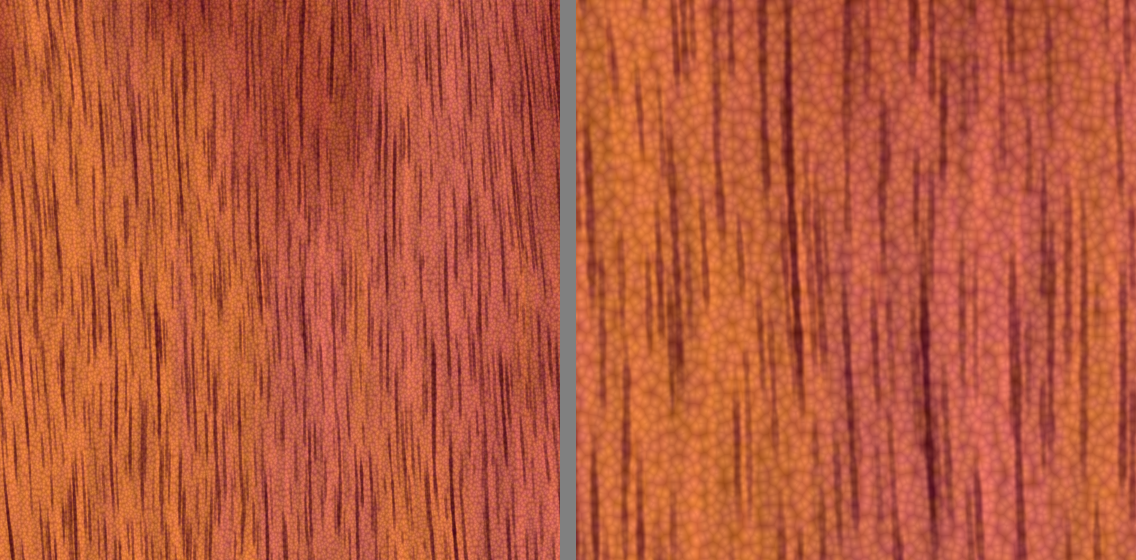
Left: the whole. Right: its middle third, enlarged.
Give the GLSL for this texture, as a Shadertoy shader.

```glsl
const vec3 ORANGE = vec3(0.80, 0.42, 0.21);
const vec3 ROSE = vec3(0.77, 0.37, 0.30);
const vec3 DEEP_RED = vec3(0.53, 0.16, 0.13);
const vec3 PORE_DARK = vec3(0.33, 0.07, 0.09);
const vec3 GRAIN_TINT = vec3(0.20, 0.17, 0.13);
const float GRAIN_CELLS = 185.0;
const float STREAK_CONTRAST = 0.15;
const float LEAN = 0.07;
const int PORE_LAYERS = 4;

float hash(vec2 p) {
    vec3 q = fract(p.xyx * 0.1031);
    q += dot(q, q.yzx + 33.33);
    return fract((q.x + q.y) * q.z);
}

float valueNoise(vec2 p) {
    vec2 i = floor(p), f = fract(p);
    f = f * f * (3.0 - 2.0 * f);
    float low = mix(hash(i), hash(i + vec2(1, 0)), f.x);
    float high = mix(hash(i + vec2(0, 1)), hash(i + vec2(1, 1)), f.x);
    return mix(low, high, f.y);
}

// Distance to the nearest scattered cell centre
float cellular(vec2 p) {
    vec2 cell = floor(p);
    float nearest = 2.0;
    for (int y = -1; y <= 1; y++) {
        for (int x = -1; x <= 1; x++) {
            vec2 id = cell + vec2(x, y);
            vec2 centre = id + vec2(hash(id + 7.0), hash(id + 91.0));
            nearest = min(nearest, length(p - centre));
        }
    }
    return nearest;
}

float blob(vec2 p, vec2 centre, vec2 radius) {
    vec2 d = (p - centre) / radius;
    return exp(-dot(d, d));
}

// Bends the vertical fibres, more towards the sides
vec2 followFibre(vec2 p) {
    float side = 2.0 * p.x - 1.0;
    p.x += LEAN * (0.2 + side * side) * (p.y - 0.5);
    p.x += 0.004 * sin(5.0 * p.y + 9.0 * p.x) + 0.0015 * sin(17.0 * p.y + 23.0 * p.x);
    return p;
}

// One layer of tapered dark vessels, one per column and row
float pores(vec2 p, float columns, float span, float halfWidth, float seed) {
    float column = floor(p.x * columns);
    float along = p.y / span + 9.0 * hash(vec2(column, seed));
    vec2 id = vec2(column + 31.0 * seed, floor(along) + 20.0);
    float t = fract(along);
    float start = 0.3 * hash(id + 3.0);
    float end = 1.0 - 0.4 * hash(id + 17.0);
    float taper = smoothstep(start, start + 0.15, t) * (1.0 - smoothstep(end - 0.2, end, t));
    float centre = 0.25 + 0.5 * hash(vec2(column, seed + 5.0));
    float d = abs(fract(p.x * columns) - centre) / columns;
    d += 0.0012 * (valueNoise(vec2(column * 3.0, p.y * 75.0)) - 0.5);
    float width = halfWidth * (0.5 + 0.5 * taper);
    float soft = 0.0012 + 0.5 / iResolution.y;
    float line = 1.0 - smoothstep(width * 0.3, width + soft, d);
    float present = step(hash(id + 41.0), 0.72);
    return line * taper * present * mix(0.55, 1.0, hash(id + 59.0));
}

void mainImage(out vec4 fragColor, in vec2 fragCoord) {
    vec2 p = fragCoord / iResolution.xy;
    vec2 fibre = followFibre(p);

    // Broad warm and rosy areas
    float broad = 0.5 * sin(7.0 * p.x + 2.0 * sin(4.0 * p.y)) + 0.5 * sin(6.0 * p.y - 9.0 * p.x + 1.0);
    float bands = valueNoise(fibre * vec2(28.0, 2.5)) - 0.5;
    float warmth = 0.93 - 0.75 * p.x - 0.15 * p.y + 0.12 * broad + 0.7 * bands;
    vec3 color = mix(ROSE, ORANGE, smoothstep(0.1, 0.9, warmth));

    // Dark stains near the top and the edges
    float stain = 0.55 * blob(p, vec2(0.54, 0.78), vec2(0.13, 0.18));
    stain += 0.60 * blob(p, vec2(0.34, 1.02), vec2(0.16, 0.13));
    stain += 0.30 * blob(p, vec2(0.58, 1.0), vec2(0.15, 0.2));
    stain += 0.65 * blob(p, vec2(1.02, 0.92), vec2(0.11, 0.32));
    stain += 0.70 * blob(p, vec2(-0.01, 0.92), vec2(0.04, 0.22));
    stain += 0.25 * blob(p, vec2(0.95, 0.3), vec2(0.12, 0.2));
    stain *= 0.65 + 0.7 * valueNoise(fibre * vec2(45.0, 5.0));
    color = mix(color, DEEP_RED, clamp(stain, 0.0, 0.85));

    // Long fine streaks
    float streak = valueNoise(fibre * vec2(95.0, 6.0)) + valueNoise(fibre * vec2(210.0, 16.0) + 50.0) - 1.0;
    color *= 1.0 + STREAK_CONTRAST * streak;

    // Vessels, from long and wide to short and thin
    float clear = 1.0;
    for (int i = 0; i < PORE_LAYERS; i++) {
        float k = float(i);
        float columns = floor(23.0 * pow(1.5, k));
        float span = 0.42 * pow(0.68, k);
        float strength = 0.88 - 0.12 * k;
        clear *= 1.0 - strength * pores(fibre, columns, span, 0.0027 - 0.0004 * k, k + 1.0);
    }
    color = mix(PORE_DARK, color, clear);

    // Small mottled grain with a slight hue shift
    float grain = 0.5 - cellular(p * GRAIN_CELLS * vec2(1.0, 0.9));
    float hueShift = valueNoise(p * vec2(190.0, 150.0) + 80.0) - 0.5;
    color += GRAIN_TINT * grain * mix(0.6, 1.0, clear);
    color += vec3(0.02, 0.04, -0.07) * hueShift;

    fragColor = vec4(clamp(color, 0.0, 1.0), 1.0);
}
```
